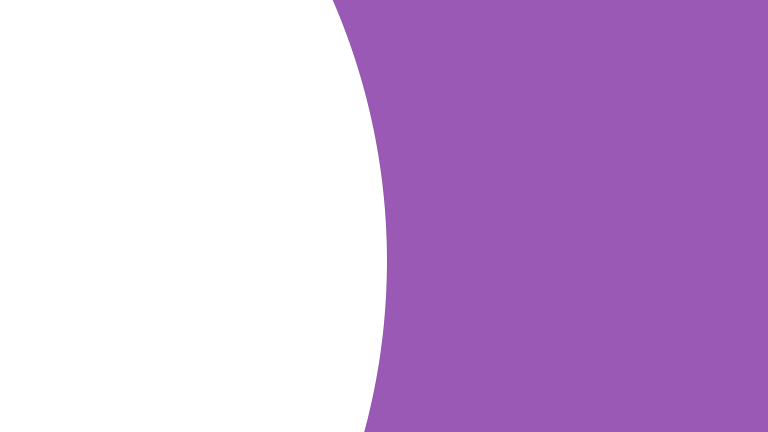
Write a Shadertoy shader that draws this background.

```glsl
const vec3 PURPLE = vec3(0.608, 0.349, 0.714);
const vec3 WHITE = vec3(1.0);
const vec3 RIM = vec3(0.36, 0.24, 0.42);

float circleDistance(vec2 p, vec2 center, float radius) {
    return length(p - center) - radius;
}

// Coverage of the region where the distance is negative
float fillMask(float dist, float pixel) {
    return clamp(0.5 - dist / pixel, 0.0, 1.0);
}

// Coverage of a thin band centred on zero distance
float bandMask(float dist, float width, float pixel) {
    return fillMask(abs(dist) - 0.5 * width, pixel) * min(1.0, width / pixel);
}

void mainImage(out vec4 fragColor, in vec2 fragCoord) {
    // Canvas heights, measured from the lower left
    vec2 p = fragCoord / iResolution.y;
    float pixel = 1.0 / iResolution.y;

    // Large disc entering from the left
    float disc = circleDistance(p, vec2(-0.6204, 0.3958), 1.5162);
    vec3 color = mix(PURPLE, WHITE, fillMask(disc, pixel));

    // Faint dark rim along the curve
    color = mix(color, RIM, 0.3 * bandMask(disc - 0.0008, 0.0016, pixel));

    fragColor = vec4(color, 1.0);
}
```
